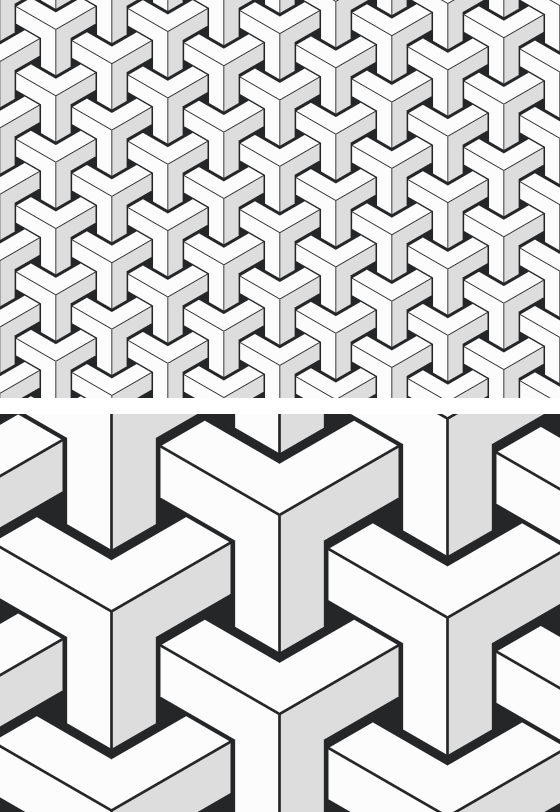
Top: the whole. Bottom: its middle third, enlarged.
This pattern is drawn by a WebGL 1 fragment shader. Its source:

```glsl
precision highp float;

uniform vec2 u_resolution;

// Lengths are fractions of the canvas width
const float COLUMN_STEP = 0.1;
const float ROW_STEP = 0.1185;
const float COLUMN_DROP = 0.0611;
const vec2 FIRST_JOINT = vec2(-0.0003, 0.0082);
const float ARM_LENGTH = 0.0818;
const float ARM_HALF_WIDTH = 0.0264;
const float LINE_WIDTH = 0.0016;

const vec3 INK = vec3(0.145, 0.148, 0.155);
const vec3 LIT_FACE = vec3(0.99);
const vec3 SHADED_FACE = vec3(0.868);

const float COS30 = 0.8660254;
const float TAN30 = 0.5773503;

// Three-armed folding: x is the distance along the nearest arm, y across it
vec2 armCoords(vec2 p) {
  p.x = abs(p.x);
  float alongUpper = p.x * COS30 + p.y * 0.5;
  return alongUpper > -p.y
    ? vec2(alongUpper, abs(p.x * 0.5 - p.y * COS30))
    : vec2(-p.y, p.x);
}

// Signed distance to the tripod with pointed arm ends
float tripodDistance(vec2 p) {
  vec2 arm = armCoords(p);
  float side = arm.y - ARM_HALF_WIDTH;
  float end = (arm.x + arm.y * TAN30 - ARM_LENGTH) * COS30;
  return max(side, end);
}

// Antialiased coverage of the region where d is negative
float coverage(float d, float pixel) {
  return clamp(0.5 - d / pixel, 0.0, 1.0);
}

void main() {
  float pixel = 1.0 / u_resolution.x;
  vec2 p = gl_FragCoord.xy * pixel - FIRST_JOINT;

  // Nearest tripod in the staggered lattice
  float nearest = 1.0;
  vec2 local = vec2(0.0);
  float baseColumn = floor(p.x / COLUMN_STEP);
  for (int i = 0; i < 2; i++) {
    float column = baseColumn + float(i);
    float x = p.x - column * COLUMN_STEP;
    float y = mod(p.y + column * COLUMN_DROP, ROW_STEP);
    for (int j = 0; j < 2; j++) {
      vec2 candidate = vec2(x, y - float(j) * ROW_STEP);
      float d = tripodDistance(candidate);
      if (d < nearest) {
        nearest = d;
        local = candidate;
      }
    }
  }

  // Shaded face lies right of the stem and below the right arm's ridge
  float ridge = local.y * COS30 - local.x * 0.5;
  float shade = coverage(max(-local.x, ridge), pixel);
  vec3 color = mix(LIT_FACE, SHADED_FACE, shade);

  // Ridge lines, then the dark gaps between tripods
  float line = coverage(armCoords(local).y - 0.5 * LINE_WIDTH, pixel);
  color = mix(color, INK, line);
  color = mix(INK, color, coverage(nearest, pixel));

  gl_FragColor = vec4(color, 1.0);
}
```
